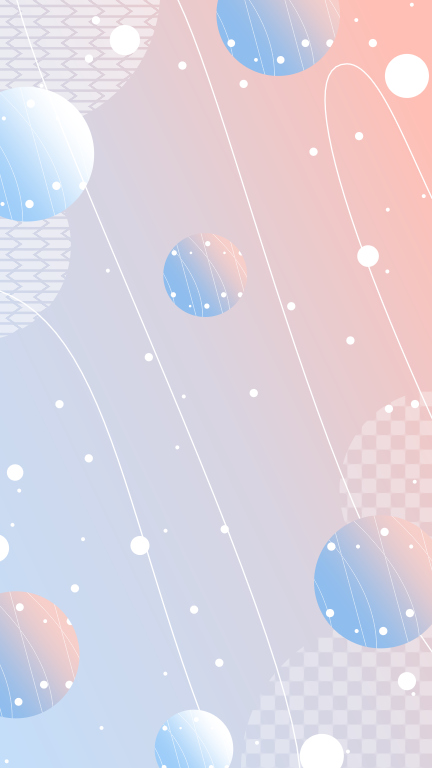
Give the GLSL for this background, as a WebGL 2 fragment shader.

```glsl
#version 300 es
precision highp float;

uniform vec2 u_resolution;
out vec4 outColor;

// Lengths are fractions of the canvas width
const vec3 SKY_BLUE = vec3(0.765, 0.870, 0.980);
const vec3 SKY_LILAC = vec3(0.850, 0.830, 0.880);
const vec3 SKY_CORAL = vec3(1.000, 0.750, 0.710);
const vec3 ORB_BLUE = vec3(0.560, 0.740, 0.930);
const vec3 ORB_PINK = vec3(0.970, 0.810, 0.790);
const vec3 ICE_BLUE = vec3(0.620, 0.805, 0.975);
const vec3 WHITE = vec3(1.0);
const vec2 SKY_AXIS = vec2(0.537, 0.260);
const float STROKE = 0.0015;
const float CHECK_SIZE = 0.0335;
const vec2 ARROW_CELL = vec2(0.064, 0.0245);
const float DOT_CELL = 0.155;
const float DOT_CHANCE = 0.62;
const float ORB_LINE_GAP = 0.65;
const int CURVE_STEPS = 24;

// Orbs: centre, radius, iciness
const vec4 ORBS[6] = vec4[6](
    vec4(0.062, 1.421, 0.156, 1.0), vec4(0.644, 1.745, 0.143, 0.0),
    vec4(0.475, 1.141, 0.097, 0.0), vec4(0.881, 0.431, 0.154, 0.0),
    vec4(0.037, 0.262, 0.147, 0.0), vec4(0.449, 0.044, 0.091, 1.0));

// Large discs: centre, radius
const vec3 DISCS[8] = vec3[8](
    vec3(0.289, 1.685, 0.035), vec3(0.942, 1.602, 0.051),
    vec3(0.852, 1.185, 0.025), vec3(0.745, 0.028, 0.051),
    vec3(0.324, 0.515, 0.022), vec3(-0.012, 0.509, 0.033),
    vec3(0.942, 0.201, 0.021), vec3(0.035, 0.684, 0.019));

// Cubic curves, four control points each
const vec2 CURVES[20] = vec2[20](
    vec2(0.039, 1.778), vec2(0.127, 1.431), vec2(0.660, 0.366), vec2(0.694, 0.0),
    vec2(0.412, 1.778), vec2(0.544, 1.500), vec2(0.741, 0.620), vec2(1.0, 0.269),
    vec2(1.0, 1.319), vec2(0.926, 1.477), vec2(0.868, 1.630), vec2(0.803, 1.630),
    vec2(0.803, 1.630), vec2(0.683, 1.630), vec2(0.787, 1.280), vec2(1.0, 0.810),
    vec2(0.0, 1.104), vec2(0.243, 1.014), vec2(0.289, 0.597), vec2(0.463, 0.130));

// Antialiased coverage of a signed distance
float fill(float d) { return clamp(0.5 - d * u_resolution.x, 0.0, 1.0); }

float circle(vec2 p, vec2 c, float r) { return length(p - c) - r; }

float smoothUnion(float a, float b, float k) {
    float h = max(k - abs(a - b), 0.0) / k;
    return min(a, b) - h * h * k * 0.25;
}

vec3 hash3(vec2 c) {
    vec3 k = vec3(dot(c, vec2(127.1, 311.7)), dot(c, vec2(269.5, 183.3)), dot(c, vec2(419.2, 371.9)));
    return fract(sin(k) * 4375.85);
}

float segment(vec2 p, vec2 a, vec2 b) {
    vec2 ab = b - a;
    return length(p - a - ab * clamp(dot(p - a, ab) / dot(ab, ab), 0.0, 1.0));
}

float curves(vec2 p, int first, int last) {
    float d = 1e3;
    for (int i = first; i < last; i++) {
        vec2 a = CURVES[4 * i], from = a;
        for (int j = 1; j <= CURVE_STEPS; j++) {
            float t = float(j) / float(CURVE_STEPS), s = 1.0 - t;
            vec2 to = s * s * s * a + 3.0 * s * s * t * CURVES[4 * i + 1]
                    + 3.0 * s * t * t * CURVES[4 * i + 2] + t * t * t * CURVES[4 * i + 3];
            d = min(d, segment(p, from, to));
            from = to;
        }
    }
    return fill(d - STROKE);
}

// Rows of arrow-ended bars that alternate direction
float arrows(vec2 p) {
    vec2 q = p / ARROW_CELL;
    float row = floor(q.y), v = abs(fract(q.y) - 0.5);
    float side = mod(row, 2.0) * 2.0 - 1.0;
    float u = abs(fract(q.x + side * v * 0.55 + 0.25 * side) - 0.5);
    return fill((v - 0.38) * ARROW_CELL.y) * fill((u - 0.43) * ARROW_CELL.x);
}

float checker(vec2 p) {
    vec2 s = sin(p * 3.14159 / CHECK_SIZE);
    return fill(-s.x * s.y * CHECK_SIZE / 3.14159);
}

// Cellular scatter of small dots
float scatter(vec2 p) {
    vec2 cell = floor(p / DOT_CELL);
    vec3 h = hash3(cell);
    float radius = mix(0.0045, 0.0095, step(0.5, fract(h.z * 7.0)));
    vec2 centre = (cell + 0.1 + 0.8 * h.xy) * DOT_CELL;
    return fill(circle(p, centre, radius)) * step(h.z, DOT_CHANCE);
}

float repeatLine(float x) { return abs(fract(x / ORB_LINE_GAP + 0.5) - 0.5) * ORB_LINE_GAP; }

// Shaded ball with slanted strands and two arcs of dots
vec3 orb(vec2 q, float radius, float icy) {
    float t = smoothstep(-0.75, 0.95, dot(q, vec2(0.8, 0.6)));
    vec3 color = mix(mix(ORB_BLUE, ICE_BLUE, icy), mix(ORB_PINK, WHITE, icy), t);
    float steep = repeatLine(q.x + 0.27 * q.y + 0.48);
    float bent = repeatLine(q.x + 0.27 * (q.y + 1.0) * (q.y + 1.0) + 0.06);
    color = mix(color, WHITE, 0.6 * fill(min(steep, bent) * radius - 0.5 * STROKE));
    float d = 1e3;
    for (int i = 0; i < 5; i++) {
        float x = 0.4 * float(i) - 0.8;
        float size = i % 2 == 0 ? 0.062 : 0.03;
        float top = i == 2 ? 0.75 : 0.53;
        float bottom = i == 1 || i == 2 ? -0.74 : -0.47;
        d = min(d, circle(q, vec2(x + 0.06, top), size));
        d = min(d, circle(q, vec2(x + 0.04, bottom), i == 3 ? 0.062 : size));
    }
    return mix(color, WHITE, fill(d * radius));
}

void main() {
    vec2 p = gl_FragCoord.xy / u_resolution.x;

    // Diagonal sky
    float t = dot(p, SKY_AXIS);
    vec3 color = mix(SKY_BLUE, SKY_LILAC, clamp(t * 2.0, 0.0, 1.0));
    color = mix(color, SKY_CORAL, clamp((t - 0.5) / 0.42, 0.0, 1.0));

    // Patterned corner patches
    float upper = smoothUnion(circle(p, vec2(0.046, 1.80), 0.325), circle(p, vec2(-0.058, 1.21), 0.222), 0.1);
    float lower = smoothUnion(circle(p, vec2(1.018, 0.644), 0.232), circle(p, vec2(0.903, 0.0), 0.345), 0.1);
    color = mix(color, WHITE, 0.52 * fill(upper) * arrows(p));
    color = mix(color, WHITE, 0.32 * fill(lower) * checker(p));

    // Curves and dots behind the orbs
    color = mix(color, WHITE, max(curves(p, 1, 5), scatter(p)));

    for (int i = 0; i < 6; i++) {
        vec4 o = ORBS[i];
        color = mix(color, orb((p - o.xy) / o.z, o.z, o.w), fill(circle(p, o.xy, o.z)));
    }

    // Front curve and large discs
    float front = curves(p, 0, 1);
    for (int i = 0; i < 8; i++) front = max(front, fill(circle(p, DISCS[i].xy, DISCS[i].z)));
    outColor = vec4(mix(color, WHITE, front), 1.0);
}
```
